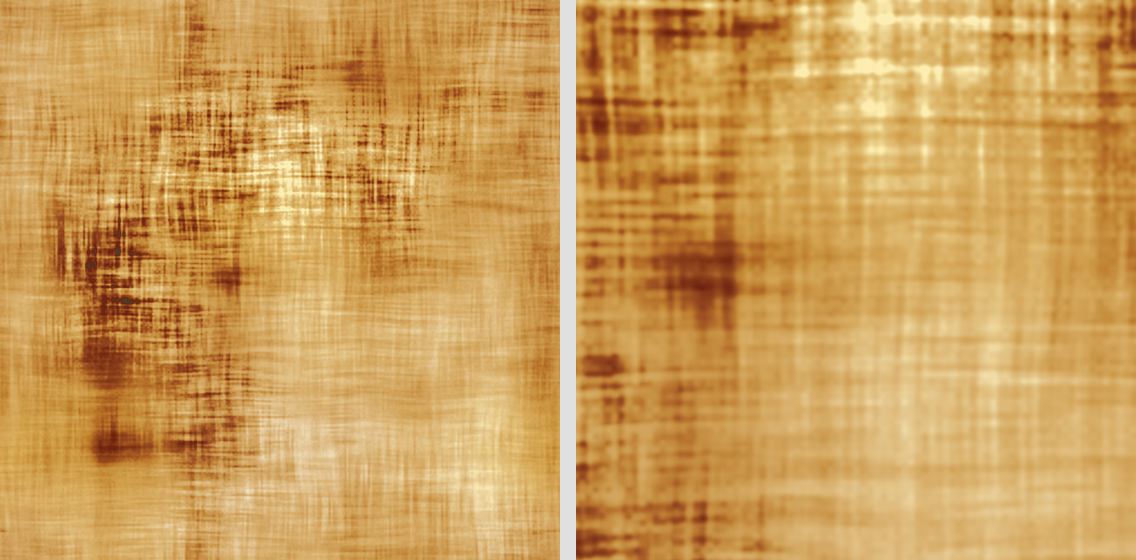
Left, the full canvas; right, a detail of the centre.
Write a WebGL 1 fragment shader that draws this texture.

```glsl
precision highp float;
// Aged golden cloth: fine crossed threads over broad woven bands and rusty stains.
// Wrapping value noise and randomly shifted strands add up to one tone, which a
// colour ramp turns into cream, straw, gold and burnt brown. Tiles on all sides.
uniform vec2 u_resolution;

const vec3 SOOT  = vec3(0.31, 0.23, 0.15);
const vec3 BURNT = vec3(0.43, 0.14, 0.06);
const vec3 RUST  = vec3(0.60, 0.30, 0.13);
const vec3 AMBER = vec3(0.70, 0.42, 0.16);
const vec3 GOLD  = vec3(0.76, 0.53, 0.22);
const vec3 STRAW = vec3(0.81, 0.62, 0.32);
const vec3 SAND  = vec3(0.85, 0.69, 0.42);
const vec3 PALE  = vec3(0.90, 0.79, 0.57);
const vec3 CREAM = vec3(0.99, 0.94, 0.78);

const vec2 ORIGIN = vec2(0.803, 0.797); // puts the tile border in a calm area
const float WAVINESS = 0.004;      // sideways drift of the threads
const float FRAY = 0.025;          // ragged edges of the blotches
const float CALM_CONTRAST = 0.50;  // thread contrast in smooth areas
const float ROUGH_CONTRAST = 1.75; // thread contrast in worn areas
const float BLOTCH = 1.05;
const float BAND = 0.70;
const float STAIN = 1.5;
const float GRAIN = 0.45;
const float BRIGHTNESS = 0.02;

float hash(vec2 p) {
  vec3 q = fract(p.xyx * vec3(0.1031, 0.1030, 0.0973));
  q += dot(q, q.yzx + 33.33);
  return fract((q.x + q.y) * q.z);
}

// Whole cell index wrapped into 0..count-1, safe against rounding.
float wrap(float cell, float count) {
  return floor(mod(cell + 0.5, count));
}

// Smooth noise in -1..1 with a whole number of cells per tile.
float noise(vec2 uv, float cells, float seed) {
  vec2 p = uv * cells, i = floor(p), f = fract(p);
  f = f * f * (3.0 - 2.0 * f);
  vec2 a = vec2(wrap(i.x, cells), wrap(i.y, cells)) + seed * 19.7;
  vec2 b = vec2(wrap(i.x + 1.0, cells), wrap(i.y + 1.0, cells)) + seed * 19.7;
  float low = mix(hash(a), hash(vec2(b.x, a.y)), f.x);
  float high = mix(hash(vec2(a.x, b.y)), hash(b), f.x);
  return 2.0 * mix(low, high, f.y) - 1.0;
}

// Shade along one strand; a random shift keeps neighbours from lining up.
float strand(float along, float row, float pieces, float seed) {
  float x = pieces * (along + hash(vec2(row + 7.3, seed * 5.1)));
  float i = floor(x), f = fract(x);
  float y = row + seed * 31.3;
  float a = hash(vec2(wrap(i, pieces), y));
  float b = hash(vec2(wrap(i + 1.0, pieces), y));
  return 2.0 * mix(a, b, f * f * (3.0 - 2.0 * f)) - 1.0;
}

// Strands running along p.x and stacked along p.y, each layer at its own phase.
float strands(vec2 p, float pieces, float rows, float seed) {
  float y = p.y * rows + fract(seed * 0.37), i = floor(y), f = fract(y);
  float a = strand(p.x, wrap(i, rows), pieces, seed);
  float b = strand(p.x, wrap(i + 1.0, rows), pieces, seed);
  return mix(a, b, f * f * (3.0 - 2.0 * f));
}

// Coarse to fine threads in one direction.
float threads(vec2 p, float seed) {
  return 0.42 * strands(p, 7.0, 52.0, seed)
       + 0.66 * strands(p, 12.0, 122.0, seed + 1.0)
       + 0.92 * strands(p, 19.0, 236.0, seed + 2.0);
}

// Wide soft bands in one direction.
float bands(vec2 p, float seed) {
  return strands(p, 2.0, 13.0, seed) + 0.5 * strands(p, 4.0, 27.0, seed + 1.0);
}

vec3 ramp(float t) {
  vec3 c = mix(SOOT, BURNT, smoothstep(-5.0, -3.5, t));
  c = mix(c, RUST, clamp((t + 3.5) / 1.4, 0.0, 1.0));
  c = mix(c, AMBER, clamp((t + 2.1) / 0.65, 0.0, 1.0));
  c = mix(c, GOLD, clamp((t + 1.45) / 0.6, 0.0, 1.0));
  c = mix(c, STRAW, clamp((t + 0.85) / 0.8, 0.0, 1.0));
  c = mix(c, SAND, clamp((t + 0.05) / 0.9, 0.0, 1.0));
  c = mix(c, PALE, clamp((t - 0.85) / 1.15, 0.0, 1.0));
  return mix(c, CREAM, clamp((t - 2.0) / 1.3, 0.0, 1.0));
}

void main() {
  vec2 uv = gl_FragCoord.xy / u_resolution + ORIGIN;

  // Gently bent weave
  vec2 cloth = uv + WAVINESS * vec2(noise(uv, 9.0, 1.0), noise(uv, 9.0, 2.0));
  float weft = threads(cloth, 3.0);
  float warp = threads(cloth.yx, 8.0);

  // Broad tone: frayed blotches and crossing bands
  vec2 frayed = cloth + FRAY * vec2(weft, warp);
  float blotch = noise(frayed, 3.0, 13.0) + 0.6 * noise(frayed, 6.0, 14.0)
               + 0.35 * noise(frayed, 13.0, 15.0);
  float broad = BLOTCH * blotch + BAND * (bands(cloth, 16.0) + bands(cloth.yx, 19.0));

  // Worn areas show the threads and a fine speckle more strongly
  float wear = noise(frayed, 4.0, 22.0) + 0.5 * noise(frayed, 8.0, 23.0);
  float contrast = mix(CALM_CONTRAST, ROUGH_CONTRAST, smoothstep(-0.4, 0.8, wear));
  float weave = weft + warp + GRAIN * noise(uv, 250.0, 24.0);

  float stain = STAIN * smoothstep(0.75, 1.8, -broad);
  vec3 color = ramp(broad + contrast * weave - stain + BRIGHTNESS);

  // Slow drift between tan and saturated gold
  color *= 1.0 + vec3(0.0, 0.015, 0.14) * (noise(frayed, 5.0, 25.0) - 0.2);
  gl_FragColor = vec4(clamp(color, 0.0, 1.0), 1.0);
}
```
